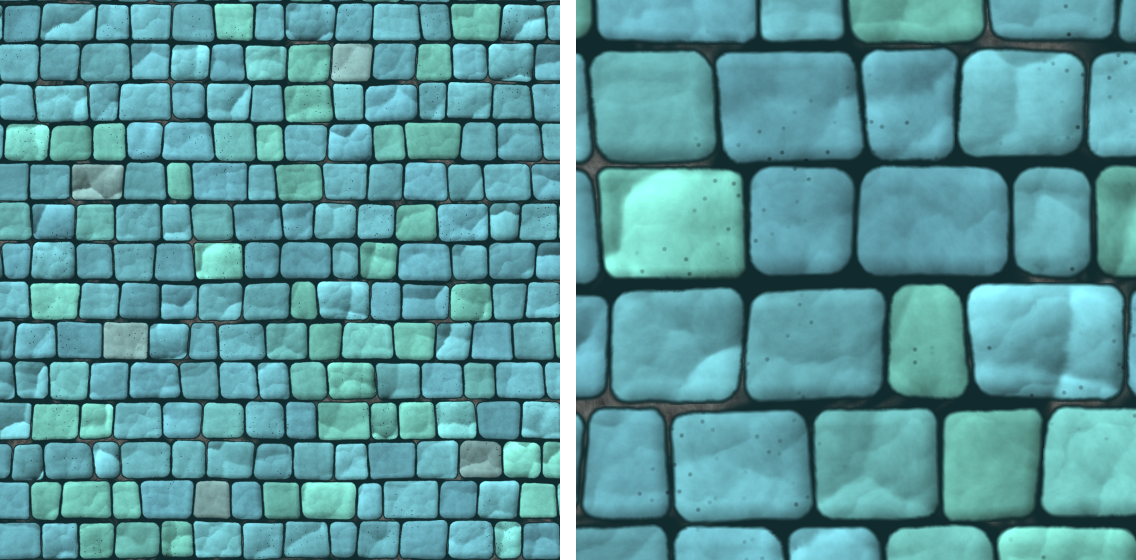
Left: the whole. Right: its middle third, enlarged.
Give the GLSL for this texture, as a three.js fragment shader.

```glsl
// Wall of hand-cut turquoise stones: 14 courses of about 14 uneven blocks each.
// Jittered, slanted joints form every block; smooth cellular scoops give chipped
// faces, and layered sines add the worn outlines, mottling and mortar.
varying vec2 vUv;

const vec2 GRID = vec2(13.7, 14.07);
const vec2 LIGHT = vec2(-0.5, 0.86);
const float JOINT = 0.026;
const float SOFT = 0.022;

const vec3 TEAL = vec3(0.42, 0.70, 0.735);
const vec3 BLUE = vec3(0.40, 0.665, 0.725);
const vec3 GREEN = vec3(0.44, 0.755, 0.70);
const vec3 GREY = vec3(0.50, 0.66, 0.655);
const vec3 SHADOW = vec3(0.065, 0.165, 0.175);
const vec3 MORTAR = vec3(0.35, 0.37, 0.36);

vec2 hash2(vec2 p) {
  vec3 q = fract(p.xyx * vec3(0.1031, 0.1030, 0.0973));
  q += dot(q, q.yzx + 33.33);
  return fract((q.xx + q.yz) * q.zy);
}

// Layered, rotated sines, roughly -1 to 1
float grain(vec2 p) {
  float sum = 0.0;
  float amp = 0.5;
  for (int i = 0; i < 5; i++) {
    p = mat2(1.5, 1.2, -1.2, 1.5) * p + 0.8 * sin(p.yx + 1.7);
    sum += amp * sin(p.x) * sin(p.y);
    amp *= 0.68;
  }
  return sum;
}

// Smooth cellular noise: xy is the slope of the scooped face, z the nearest distance
vec3 scoop(vec2 p, float sharpness) {
  vec2 cell = floor(p);
  vec2 slope = vec2(0.0);
  float total = 0.0;
  float nearest = 9.0;
  for (int j = -1; j <= 1; j++) {
    for (int i = -1; i <= 1; i++) {
      vec2 id = cell + vec2(float(i), float(j));
      vec2 away = p - id - hash2(id);
      float weight = exp(-sharpness * dot(away, away));
      slope += weight * away;
      total += weight;
      nearest = min(nearest, length(away));
    }
  }
  return vec3(slope / total, nearest);
}

// Position of an upright joint, shifted and slanted at random
float jointX(float column, float row, float v) {
  vec2 h = hash2(vec2(column, row * 7.0 + 3.0)) - 0.5;
  return column + 0.42 * h.x + 0.2 * h.y * (v - 0.5);
}

vec3 stoneColor(vec2 id) {
  vec2 h = hash2(id + 41.0);
  vec3 color = mix(TEAL, BLUE, h.y);
  color = mix(color, GREEN, smoothstep(0.66, 0.84, h.x));
  color = mix(color, GREY, step(0.965, h.x));
  return color * (0.9 + 0.19 * hash2(id + 77.0).x);
}

// Face brightness from tilt, scoops, rounded rim, grain and pits
float stoneLight(vec2 p, vec2 local, vec2 rim, vec2 id) {
  vec2 h = hash2(id + 13.0);
  vec2 tilt = hash2(id + 29.0) - 0.5;
  vec2 warped = p + 0.07 * vec2(grain(p * 1.3), grain(p.yx * 1.3 + 5.0));
  vec3 chip = scoop(warped * 1.25 + h * 9.0 + id * 3.0, 22.0);
  vec3 ripple = scoop(warped * 3.6 + id * 5.0, 12.0);
  float light = 1.0 + 0.3 * dot(tilt, local - 0.5);
  light += (0.08 + 0.55 * h.x * h.x) * dot(chip.xy, LIGHT);
  light += (0.04 + 0.12 * h.y) * dot(ripple.xy, LIGHT);
  light += 0.3 * dot(rim, LIGHT) - 0.14 * dot(rim, rim);
  light += 0.06 * grain(p * 4.0) + 0.035 * grain(p * 11.0);
  float pit = scoop(p * 5.0 + 17.0, 10.0).z;
  float pitted = smoothstep(0.1, 0.6, grain(p * 0.9 + 8.0));
  return light - 0.3 * pitted * (1.0 - smoothstep(0.04, 0.13, pit));
}

void main() {
  // Courses with a slight wave
  vec2 p = vUv * GRID;
  p.y += 0.025 * sin(p.x * 0.9 + 1.0) * sin(p.y * 0.7);
  float row = floor(p.y);
  float v = p.y - row;
  float x = p.x + hash2(vec2(row, 5.0)).x;

  // Block that holds this point
  float column = floor(x);
  if (x < jointX(column, row, v)) column -= 1.0;
  else if (x > jointX(column + 1.0, row, v)) column += 1.0;
  vec2 id = vec2(column, row);
  float left = jointX(column, row, v);
  float right = jointX(column + 1.0, row, v);
  vec2 local = vec2((x - left) / (right - left), v);

  // Distances to the four worn sides, then a rounded outline
  vec2 h = hash2(id + 57.0);
  vec2 inset = 0.05 * h * h + 0.07 * (h.yx - 0.5) * (local.x - 0.5);
  vec2 low = vec2(x - left, v - inset.x);
  vec2 high = vec2(right - x, 1.0 - v - inset.y);
  vec2 side = min(low, high) - JOINT + 0.016 * grain(p * 2.2 + id);
  float radius = 0.09 + 0.1 * hash2(id + 91.0).x;
  vec2 corner = max(radius - side, 0.0);
  float inside = radius - length(corner);
  vec2 rim = sign(low - high) * min(corner / radius, 1.0);

  // Stone over shadowed joints with patches of bare mortar
  vec3 stone = stoneColor(id) * stoneLight(p, local, rim, id);
  float bare = smoothstep(0.05, 0.6, grain(p * 0.8 + 3.0));
  bare *= smoothstep(0.005, 0.045, -inside);
  vec3 joint = mix(SHADOW, MORTAR * (0.9 + 0.3 * grain(p * 9.0)), bare);
  vec3 color = mix(joint, stone, smoothstep(-SOFT, SOFT, inside));
  gl_FragColor = vec4(clamp(color, 0.0, 1.0), 1.0);
}
```
